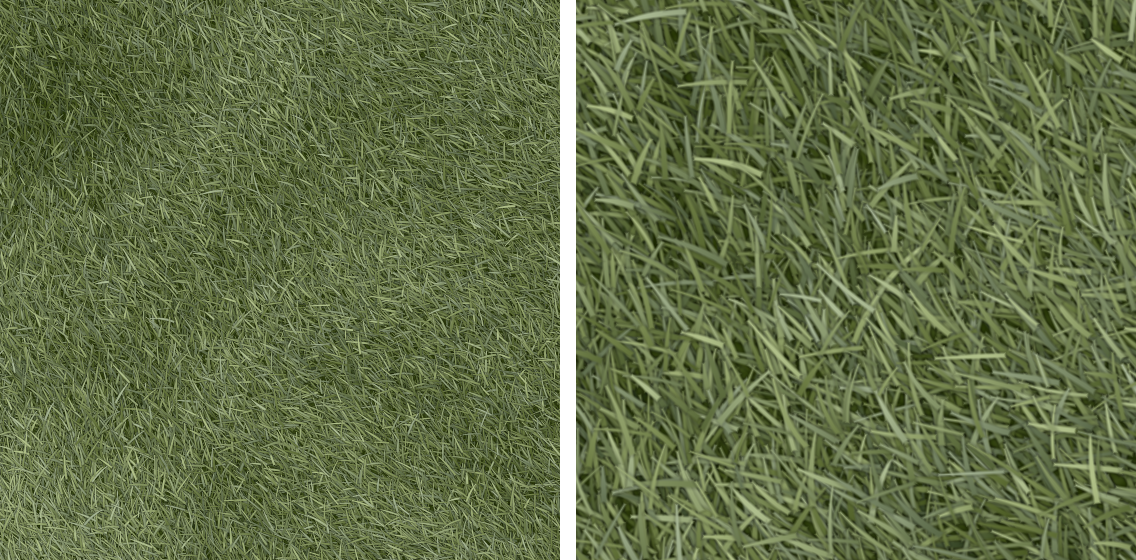
Left, the full canvas; right, a detail of the centre.
Give the GLSL for this texture, as a Shadertoy shader.

```glsl
const int LAYERS = 18;
const float CELL = 0.0235;
const float SOFTNESS = 0.0011;
const vec3 DEEP_GREEN = vec3(0.12, 0.18, 0.0);
const vec3 YELLOW_TINT = vec3(0.01, 0.012, -0.03);
const vec3 GREY_TINT = vec3(-0.012, -0.012, 0.045);

vec4 hash4(vec2 p) {
    vec4 q = fract(p.xyxy * vec4(0.1031, 0.1030, 0.0973, 0.1099));
    q += dot(q, q.wzxy + 33.33);
    return fract((q.xxyz + q.yzzw) * q.zywx);
}

vec2 rotate(vec2 p, float angle) {
    float c = cos(angle), s = sin(angle);
    return vec2(c * p.x + s * p.y, c * p.y - s * p.x);
}

// Broad light and dark patches of the lawn
float patchTone(vec2 p) {
    float waves = sin(p.x * 9.0 + 3.0 * sin(p.y * 5.0))
                + sin(p.y * 13.0 - p.x * 6.0 + 2.0 * sin(p.x * 8.0));
    float sunny = smoothstep(0.6, 0.0, length(p));
    float shady = smoothstep(0.45, 0.0, length(p - vec2(0.05, 0.82)));
    return 0.036 * waves + 0.12 * sunny - 0.13 * shady;
}

// Prevailing lean of the blades, in radians
float leanAngle(vec2 p) {
    float lean = mix(1.95, 2.4, smoothstep(0.0, 0.8, p.x));
    return lean + 0.2 * sin(p.x * 11.0 + 2.0 * sin(p.y * 7.0));
}

// Signed distance to a slightly curved, tapered blade; its root is at -halfLength
float bladeDistance(vec2 p, float halfLength, float halfWidth, float bend) {
    float s = clamp(p.x / halfLength, -1.0, 1.0);
    float taper = mix(1.0, 0.45, smoothstep(-0.2, 1.0, s));
    float side = abs(p.y - bend * halfLength * (s * s - 0.4));
    return max(side - halfWidth * taper, abs(p.x) - halfLength);
}

vec3 grassColour(float tone, float hue) {
    return DEEP_GREEN + 0.47 * tone + mix(YELLOW_TINT, GREY_TINT, hue * hue);
}

// Paints one scattered layer of blades over the colour below
vec3 addLayer(vec3 below, vec2 uv, float layer, float lean, float light, float blur) {
    float height = layer / float(LAYERS - 1);
    vec2 grid = uv / CELL + layer * vec2(17.37, 29.61);
    vec2 home = floor(grid);
    vec3 colour = below;
    for (int y = -1; y <= 1; y++)
    for (int x = -1; x <= 1; x++) {
        vec2 id = home + vec2(x, y);
        vec4 place = hash4(id + layer * 7.0);
        vec4 look = hash4(id + layer * 13.0 + 91.7);
        float angle = lean + 1.4 * (place.z + place.w - 1.0);
        vec2 p = rotate((grid - id - place.xy) * CELL, angle);

        float halfLength = CELL * mix(0.4, 0.97, look.x);
        float halfWidth = mix(0.0009, 0.0019, look.y);
        float bend = 0.16 * (place.z - 0.5);
        float d = bladeDistance(p, halfLength, halfWidth, bend);

        // Contact shadow, then the lit blade
        colour *= 1.0 - 0.15 * smoothstep(0.0026, 0.0, d);
        float along = p.x / halfLength;
        float pale = smoothstep(0.86, 1.0, look.z) * height;
        float tone = mix(0.36, 0.86, height) + 0.52 * (look.z - 0.5)
                   + 0.12 * along + 0.15 * pale + light;
        vec3 blade = grassColour(clamp(tone, 0.0, 1.2), look.w);
        colour = mix(colour, blade, smoothstep(blur, -blur, d));
    }
    return colour;
}

void mainImage(out vec4 fragColor, in vec2 fragCoord) {
    vec2 uv = fragCoord / iResolution.y;
    float blur = max(SOFTNESS, 0.6 / iResolution.y);
    float lean = leanAngle(uv);
    float light = patchTone(uv);

    // Dark thatch between the blades
    float thatch = sin(uv.x * 310.0 + 2.0 * sin(uv.y * 190.0)) * sin(uv.y * 270.0);
    vec3 colour = grassColour(0.14 + 0.08 * thatch, 0.5);

    for (int i = 0; i < LAYERS; i++)
        colour = addLayer(colour, uv, float(i), lean, light, blur);

    fragColor = vec4(clamp(colour, 0.0, 1.0), 1.0);
}
```
